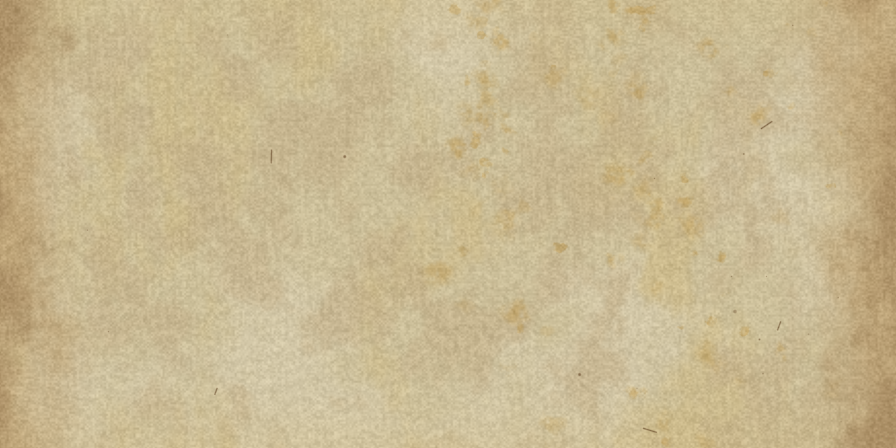
This texture is drawn by a Shadertoy shader. Its source:

```glsl
// Aged parchment: cream paper mottled by layered value noise, tanned side edges,
// clustered foxing stains, and a few dark specks and fibres under a fine grain.
// Units: canvas height is 1, origin at the lower left.

const vec3 CREAM  = vec3(0.800, 0.750, 0.603);
const vec3 PALE   = vec3(0.825, 0.780, 0.655);
const vec3 YELLOW = vec3(0.802, 0.728, 0.535);
const vec3 DUSTY  = vec3(0.765, 0.690, 0.540);
const vec3 TAN    = vec3(0.750, 0.650, 0.475);
const vec3 BROWN  = vec3(0.630, 0.515, 0.360);
const vec3 FOXING = vec3(0.745, 0.610, 0.340);
const vec3 INK    = vec3(0.390, 0.270, 0.150);

const float EDGE_WIDTH   = 0.24;
const float GRAIN_AMOUNT = 0.125;
const float WEAVE_AMOUNT = 0.022;
const float TOOTH_SCALE  = 230.0;
const int   STAIN_COUNT  = 110;
const int   SPECK_COUNT  = 22;
const int   FIBRE_COUNT  = 5;

float hash(vec2 p) {
    return fract(sin(dot(p, vec2(127.1, 311.7))) * 43758.5453);
}

vec4 hash4(float n) {
    return vec4(hash(vec2(n, 1.3)), hash(vec2(n, 4.7)),
                hash(vec2(n, 8.1)), hash(vec2(n, 12.9)));
}

float noise(vec2 p) {
    vec2 i = floor(p), f = fract(p);
    f = f * f * (3.0 - 2.0 * f);
    float low  = mix(hash(i), hash(i + vec2(1, 0)), f.x);
    float high = mix(hash(i + vec2(0, 1)), hash(i + vec2(1, 1)), f.x);
    return mix(low, high, f.y);
}

float fbm(vec2 p) {
    float sum = 0.0, amp = 0.5;
    for (int i = 0; i < 5; i++) {
        sum += amp * noise(p);
        p = mat2(0.8, 0.6, -0.6, 0.8) * p * 2.03 + 17.3;
        amp *= 0.5;
    }
    return sum / 0.97;
}

float segmentDistance(vec2 p, vec2 a, vec2 b) {
    vec2 ab = b - a;
    return length(p - a - ab * clamp(dot(p - a, ab) / dot(ab, ab), 0.0, 1.0));
}

// Soft ragged stains, half of them gathered in two upright columns
float foxing(vec2 p, float aspect) {
    float ragged = fbm(p * 38.0 + 5.0) - 0.5;
    float cover = 0.0;
    for (int i = 0; i < STAIN_COUNT; i++) {
        vec4 h = hash4(float(i) + 0.5);
        vec2 centre = vec2(mix(0.48, 0.95, h.x) * aspect, h.y);
        if (i % 2 == 0) {
            float column = i % 4 == 0 ? 0.54 : 0.705;
            centre = vec2(column * aspect + (h.x - 0.5) * 0.10, mix(0.5, 1.0, h.y));
        }
        float radius = mix(0.006, 0.030, h.z * h.z);
        float d = length(p - centre) + ragged * 0.05;
        float spot = 1.0 - smoothstep(0.0, radius * 1.5, d);
        cover = max(cover, spot * mix(0.15, 0.62, h.w));
    }
    return cover * smoothstep(0.1, 0.8, noise(p * 85.0) + 0.2);
}

// Small dark dots and short straight hairs
float debris(vec2 p, float aspect, float pixel) {
    float cover = 0.0;
    for (int i = 0; i < SPECK_COUNT; i++) {
        vec4 h = hash4(float(i) + 200.5);
        float radius = mix(0.001, 0.006, pow(h.z, 8.0));
        float d = length(p - h.xy * vec2(aspect, 1.0)) - radius;
        cover = max(cover, (1.0 - smoothstep(-pixel, pixel, d)) * mix(0.2, 0.65, h.w));
    }
    for (int i = 0; i < FIBRE_COUNT; i++) {
        vec4 h = hash4(float(i) + 300.5);
        vec2 start = h.xy * vec2(aspect, 1.0);
        float angle = h.z * 6.2832;
        vec2 end = start + vec2(cos(angle), sin(angle)) * mix(0.008, 0.03, h.w);
        float d = segmentDistance(p, start, end) - 0.0012;
        cover = max(cover, (1.0 - smoothstep(-pixel, pixel, d)) * 0.7);
    }
    return cover;
}

void mainImage(out vec4 fragColor, in vec2 fragCoord) {
    vec2 p = fragCoord / iResolution.y;
    float aspect = iResolution.x / iResolution.y;
    float pixel = 1.0 / iResolution.y;

    // Cloudy paper with faint upright streaks and small dusty patches
    float cloud = fbm(p * 3.0 + 2.0);
    float blotch = fbm(p * vec2(6.0, 4.5) + 31.0);
    float mottle = fbm(p * vec2(13.0, 11.0) + 57.0);
    float streak = noise(p * vec2(45.0, 2.5)) - 0.5;
    vec3 color = mix(CREAM, PALE, smoothstep(0.38, 0.64, cloud + (mottle - 0.5) * 0.4));
    color = mix(color, YELLOW, smoothstep(0.52, 0.76, blotch + streak * 0.08) * 0.75);
    color = mix(color, DUSTY, smoothstep(0.46, 0.74, mottle + (0.5 - cloud) * 0.5) * 0.65);

    // Tanned sides, darkest at the rim; slight yellowing along top and bottom
    float side = min(p.x, aspect - p.x);
    float rim = min(p.y, 1.0 - p.y);
    color = mix(color, YELLOW, 0.3 * (1.0 - smoothstep(0.0, 0.15, rim)));
    float wander = (blotch - 0.5) * 0.30 + (mottle - 0.5) * 0.12 + streak * 0.03;
    color = mix(color, TAN, 1.0 - smoothstep(-0.02, EDGE_WIDTH, side + wander));
    float burn = 1.0 - smoothstep(-0.04, 0.11, side + (cloud + mottle - 1.0) * 0.28);
    color = mix(color, BROWN, burn * 0.60);

    color = mix(color, FOXING, foxing(p, aspect));
    color = mix(color, INK, debris(p, aspect, pixel));

    // Paper tooth and a fine cross weave
    float grain = 0.65 * noise(p * TOOTH_SCALE) + 0.35 * noise(p * 120.0 + 7.0) - 0.5;
    float weave = noise(p * vec2(60.0, 190.0)) + noise(p * vec2(190.0, 45.0)) - 1.0;
    color += grain * GRAIN_AMOUNT + weave * WEAVE_AMOUNT;
    fragColor = vec4(color, 1.0);
}
```
